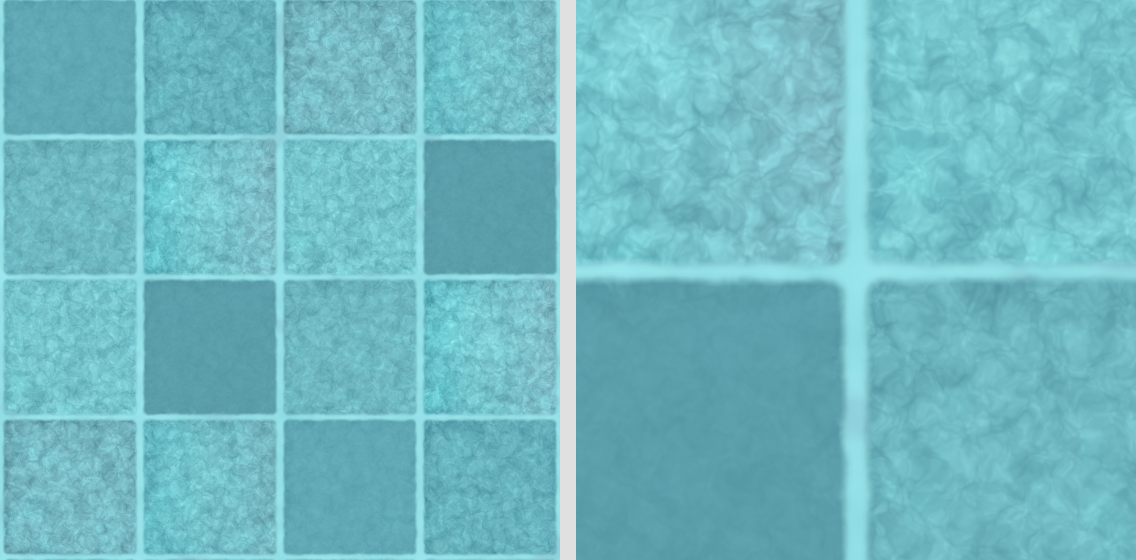
Left, the full canvas; right, a detail of the centre.
A WebGL 1 fragment shader for this texture:

```glsl
precision highp float;
uniform vec2 u_resolution;

vec2 hash2(vec2 p) {
  return fract(sin(vec2(dot(p, vec2(127.1, 311.7)), dot(p, vec2(269.5, 183.3)))) * 4375.85);
}

// Distance to the nearest scattered point, centred near zero
float cellular(vec2 p) {
  vec2 cell = floor(p), f = fract(p);
  float nearest = 2.0;
  for (int j = -1; j <= 1; j++) {
    for (int i = -1; i <= 1; i++) {
      vec2 g = vec2(float(i), float(j));
      vec2 r = g + hash2(cell + g) - f;
      nearest = min(nearest, dot(r, r));
    }
  }
  return sqrt(nearest) - 0.48;
}

// Layered sines, cloudy and smooth
float clouds(vec2 p) {
  float sum = 0.0, amp = 0.5;
  for (int i = 0; i < 4; i++) {
    sum += amp * sin(p.x + 1.7 * sin(p.y * 0.8)) * cos(p.y + 1.3 * sin(p.x * 0.7));
    p = mat2(1.3, 1.2, -1.2, 1.3) * p + 2.3;
    amp *= 0.6;
  }
  return sum;
}

// Mottled glaze: warped cellular layers from coarse to fine
float mottle(vec2 p) {
  vec2 warp = 0.035 * vec2(clouds(p * 19.0), clouds(p * 19.0 + 7.0));
  float sum = 0.0, amp = 0.5, scale = 9.0;
  for (int i = 0; i < 4; i++) {
    sum += amp * cellular((p + warp) * scale);
    scale *= 1.75;
    amp *= 0.86;
  }
  return -sum;
}

float pick(vec4 values, float k) {
  return dot(values, 1.0 - step(0.5, abs(vec4(0.0, 1.0, 2.0, 3.0) - k)));
}

void main() {
  vec2 uv = gl_FragCoord.xy / u_resolution;
  vec2 p = uv * 4.0 - vec2(0.0, 0.02);
  vec2 id = mod(floor(p), 4.0);
  vec2 q = fract(p) - 0.5;

  // Eight glazes; the lower half repeats the upper, mirrored by row and shifted by two
  float k = mod(id.x + 2.0 * (1.0 - step(1.5, id.y)), 4.0);
  float inner = step(abs(id.y - 1.5), 1.0);
  float tone = mix(pick(vec4(0.27, 0.34, 0.48, 0.51), k), pick(vec4(0.42, 0.60, 0.53, 0.17), k), inner);
  float rough = mix(pick(vec4(0.14, 0.40, 0.50, 0.48), k), pick(vec4(0.36, 0.50, 0.48, 0.09), k), inner);
  float grey = mix(pick(vec4(0.05, 0.0, 0.55, 0.12), k), pick(vec4(0.18, 0.15, 0.0, 0.2), k), inner);
  float rim = mix(pick(vec4(0.16, 0.25, 0.48, 0.25), k), pick(vec4(0.22, 0.28, 0.2, 0.1), k), inner);
  float sweep = mix(pick(vec4(0.0, 0.0, 0.0, 0.6), k), pick(vec4(0.0, 1.0, 0.0, 0.0), k), inner);
  vec2 seed = vec2(k * 3.7 + 1.3, inner * 5.1 + 2.9);

  // Slightly uneven rounded tile outline
  float wobble = clouds(q * 21.0 + seed * 4.0);
  vec2 box = abs(q) - vec2(0.470, 0.478) + 0.03;
  float d = length(max(box, 0.0)) + min(max(box.x, box.y), 0.0) - 0.03 + 0.007 * wobble;

  // Body of the tile
  float grain = mottle(q + seed);
  float cloud = clouds(q * 8.0 + seed * 5.0);
  float shade = tone + rough * (1.35 * grain + 0.22 * cloud);
  shade += sweep * (0.16 * exp(-18.0 * dot(q + vec2(0.12, -0.08), q + vec2(0.12, -0.08))) - 0.08);
  shade += 0.05 * clouds(q * 70.0 + seed * 9.0) * (0.4 + rough);

  // Worn dark rim, heavier at the top and left, with pale scuffs
  float worn = 0.55 + 0.6 * wobble + 0.5 * clamp(q.y - q.x, -0.6, 0.6);
  shade -= rim * max(worn, 0.0) * exp(min(d, 0.0) * 22.0);
  shade += 0.12 * smoothstep(0.1, 0.6, wobble + grain) * exp(min(d, 0.0) * 35.0);
  shade = clamp(shade, -0.08, 1.05);

  vec3 color = mix(vec3(0.29, 0.57, 0.63), vec3(0.59, 0.91, 0.92), shade);
  color = mix(color, vec3(0.50, 0.73, 0.77) * (0.72 + 0.5 * shade),
              clamp(grey + sweep * 0.7 * smoothstep(0.05, 0.45, q.x), 0.0, 0.8));
  color.r -= 0.06 * (sweep * smoothstep(0.1, -0.45, q.x) + max(cloud, 0.0) * rough);

  // Pale grout with faint stains and a soft shadow line
  float stain = clouds(p * 9.0);
  vec3 grout = vec3(0.58, 0.88, 0.91) + vec3(0.035, 0.03, 0.03) * stain;
  grout = mix(grout, vec3(0.54, 0.78, 0.83), 0.6 * smoothstep(0.3, 0.7, clouds(p * 5.0 + 3.0)));
  grout *= 0.94 + 0.06 * smoothstep(0.0, 0.022, d);
  float soft = max(0.013, 4.0 / u_resolution.y);
  color = mix(color, grout, smoothstep(-soft, soft, d));
  gl_FragColor = vec4(color, 1.0);
}
```
